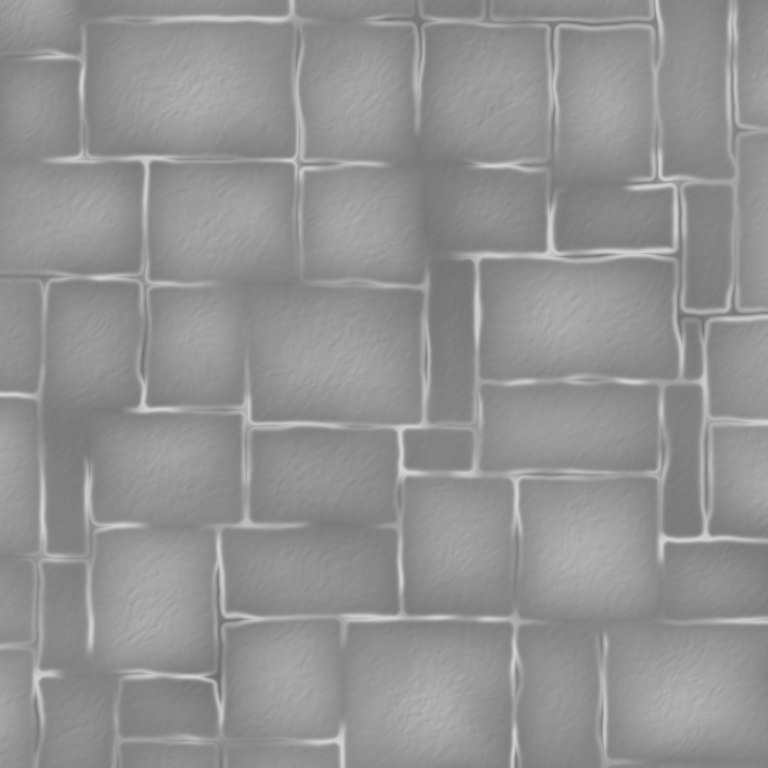
Give the GLSL for this texture, as a three.js fragment shader.

```glsl
#define GRID 6.1            // stones across the canvas
#define JITTER 0.4          // wall displacement, in cells
#define CORNER 0.012        // corner radius of a stone
#define STRAND 0.0041       // thickness of one mortar strand
#define SPREAD 0.0052       // largest gap from joint to strand
#define WOBBLE 0.010        // waviness of the joints
#define EDGE_TONE 0.523
#define DOME_LIGHT 0.135
#define MORTAR_TONE 0.82
#define BLOTCH 0.13
#define GRAIN 0.085

varying vec2 vUv;

float hash(vec2 p) {
  vec3 q = fract(p.xyx * 0.1031);
  q += dot(q, q.yzx + 33.33);
  return fract((q.x + q.y) * q.z);
}

float noise(vec2 p) {
  vec2 i = floor(p), f = fract(p);
  f = f * f * (3.0 - 2.0 * f);
  return mix(mix(hash(i), hash(i + vec2(1, 0)), f.x),
             mix(hash(i + vec2(0, 1)), hash(i + vec2(1, 1)), f.x), f.y);
}

float fbm(vec2 p) {
  return 0.6 * noise(p) + 0.28 * noise(p * 2.1 + 7.3) + 0.12 * noise(p * 4.3 + 3.1);
}

// Each grid vertex carries one wall, across or upright by parity
float wallShift(vec2 vertex) {
  return (hash(vertex + 41.0) * 2.0 - 1.0) * JITTER;
}

// Bounds of the stone holding p: centre in xy, half size in zw
vec4 findStone(vec2 p) {
  vec2 base = floor(p);
  vec4 stone = vec4(base + 0.5, 0.5, 0.5);
  for (int j = -1; j <= 1; j++) {
    for (int i = -1; i <= 1; i++) {
      vec2 c = base + vec2(i, j);
      float a = wallShift(c), b = wallShift(c + vec2(1, 0));
      float e = wallShift(c + vec2(1, 1)), f = wallShift(c + vec2(0, 1));
      bool even = mod(c.x + c.y, 2.0) < 0.5;
      vec2 lo = c + (even ? vec2(f, a) : vec2(a, b));
      vec2 hi = c + 1.0 + (even ? vec2(b, e) : vec2(e, f));
      if (all(greaterThanEqual(p, lo)) && all(lessThan(p, hi)))
        stone = vec4(lo + hi, hi - lo) * 0.5;
    }
  }
  return stone;
}

// Depth inside a rounded box, zero at its rim
float boxDepth(vec2 p, vec2 halfSize) {
  vec2 q = abs(p) - halfSize + CORNER;
  return CORNER - length(max(q, 0.0)) - min(max(q.x, q.y), 0.0);
}

// Fine pits drawn out along the rising diagonal
float pits(vec2 p) {
  vec2 q = vec2(p.x + p.y, p.y - p.x) * 0.707;
  q += 0.016 * vec2(noise(p * 26.0), noise(p * 26.0 + 9.0));
  return 0.6 * noise(q * vec2(85.0, 135.0)) + 0.4 * noise(q * vec2(150.0, 210.0) + 5.0);
}

float mortarStrand(float depth, float offset) {
  float x = (depth - offset) / STRAND;
  return exp(-x * x);
}

void main() {
  vec2 uv = vUv;

  // Wavy joints
  vec2 wave = vec2(fbm(uv * 17.0), fbm(uv * 17.0 + 31.0)) - 0.5;
  vec2 p = uv + WOBBLE * wave;
  vec4 stone = findStone(p * GRID + 20.0) / GRID;
  vec2 local = p + 20.0 / GRID - stone.xy;
  float depth = max(boxDepth(local, stone.zw), 0.0);

  // Domed stones, lighter where they are large
  vec2 r = local / stone.zw;
  float dome = (1.0 - r.x * r.x) * (1.0 - r.y * r.y);
  float size = smoothstep(0.015, 0.095, min(stone.z, stone.w));
  float tone = EDGE_TONE + DOME_LIGHT * dome * size * (0.7 + 0.6 * noise(uv * 14.0));
  tone += BLOTCH * (fbm(uv * 7.0 + 50.0) - 0.5) * (1.0 - 0.35 * dome);
  tone -= 0.03 * (1.0 - size) * smoothstep(0.0, 0.02, depth);
  tone -= 0.02 * exp(-depth / 0.015);

  // Embossed grain
  float relief = pits(uv) - pits(uv + vec2(0.002, -0.002));
  tone += GRAIN * relief * mix(0.3, 1.0, dome * size);

  // Paired mortar strands that merge, part and fade, one side often fainter
  float parting = smoothstep(0.3, 0.8, noise(uv * 17.0 + 70.0));
  float strength = smoothstep(0.2, 0.45, noise(uv * 9.0 + 90.0));
  strength *= 0.4 + 0.6 * smoothstep(0.15, 0.75, noise(uv * 28.0 + 12.0));
  float faintness = 0.8 * hash(floor(stone.xy * 997.0)) * parting;
  tone -= 0.07 * mortarStrand(depth, 0.0) * parting * strength;
  tone = mix(tone, MORTAR_TONE,
             strength * (1.0 - faintness) * mortarStrand(depth, SPREAD * parting));

  gl_FragColor = vec4(vec3(tone), 1.0);
}
```
